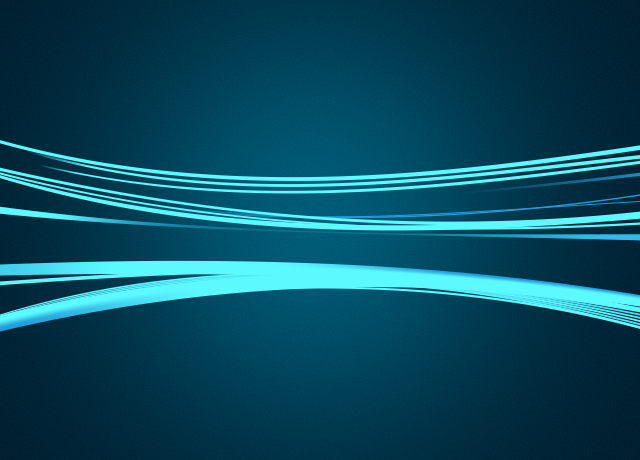
Write a WebGL 2 fragment shader that draws this background.

```glsl
#version 300 es
precision highp float;

uniform vec2 u_resolution;
out vec4 fragColor;

#define DARK vec3(0.0, 0.115, 0.18)
#define GLOW vec3(0.0, 0.36, 0.47)
#define CYAN vec3(0.36, 0.98, 1.0)
#define BLUE vec3(0.13, 0.62, 0.86)
#define TEAL vec3(0.04, 0.46, 0.54)
#define GLOW_CENTER vec2(0.49, 52.0)
#define GLOW_SIZE vec2(0.34, 50.0)
#define GRAIN 0.022
#define GRAIN_SCALE 250.0
#define FAN_COUNT 8
#define ALWAYS vec2(-1.0, 0.0)

vec2 hashGradient(vec2 cell) {
    vec3 q = fract(cell.xyx * vec3(0.1031, 0.103, 0.0973));
    q += dot(q, q.yzx + 33.33);
    float angle = 6.2832 * fract((q.x + q.y) * q.z);
    return vec2(cos(angle), sin(angle));
}

float gradientNoise(vec2 p) {
    vec2 i = floor(p), f = fract(p);
    vec2 s = f * f * (3.0 - 2.0 * f);
    vec2 e = vec2(1.0, 0.0);
    float a = dot(hashGradient(i), f);
    float b = dot(hashGradient(i + e), f - e);
    float c = dot(hashGradient(i + e.yx), f - e.yx);
    float d = dot(hashGradient(i + 1.0), f - 1.0);
    return mix(mix(a, b, s.x), mix(c, d, s.x), s.y);
}

// Cubic through four heights at x = 0, 1/3, 2/3 and 1
float curve(float x, vec4 heights) {
    float t = 3.0 * x, a = t - 1.0, b = t - 2.0, c = t - 3.0;
    return dot(heights, vec4(-a * b * c, 3.0 * t * b * c, -3.0 * t * a * c, t * a * b) / 6.0);
}

// Coverage of a strand; widths are at left, middle and right, fade runs from 0 to 1
float strand(vec2 p, vec4 heights, vec3 widths, vec2 fade) {
    float x = p.x, pixel = 100.0 / u_resolution.y;
    float width = dot(widths, vec3((1.0 - x) * (1.0 - 2.0 * x), 4.0 * x * (1.0 - x), x * (2.0 * x - 1.0)));
    width = max(width, 0.0);
    float gap = 0.5 * max(width, pixel) - abs(p.y - curve(x, heights));
    float opacity = clamp((x - fade.x) / (fade.y - fade.x), 0.0, 1.0);
    return clamp(gap / pixel + 0.5, 0.0, 1.0) * min(width / pixel, 1.0) * opacity;
}

void paint(inout vec3 color, vec3 ink, float coverage) {
    color = mix(color, ink, coverage);
}

void main() {
    // x spans 0 to 1, y is a percentage of the height
    vec2 p = gl_FragCoord.xy / u_resolution * vec2(1.0, 100.0);

    // Background glow and fine grain
    vec2 r = (p - GLOW_CENTER) / GLOW_SIZE;
    vec3 color = mix(DARK, GLOW, exp(-dot(r, r)));
    vec2 grainPoint = gl_FragCoord.xy / u_resolution.y * GRAIN_SCALE;
    color += GRAIN * gradientNoise(grainPoint) * vec3(0.5, 1.0, 1.0);

    // Upper arcs
    paint(color, CYAN, strand(p, vec4(69.2, 61.6, 62.3, 67.9), vec3(0.7, 0.85, 1.0), ALWAYS));
    paint(color, CYAN, strand(p, vec4(69.0, 60.2, 61.0, 65.9), vec3(0.4, 0.65, 0.8), vec2(0.04, 0.14)));
    paint(color, CYAN, strand(p, vec4(66.3, 58.7, 59.5, 64.7), vec3(0.25, 0.6, 0.65), vec2(0.06, 0.12)));
    paint(color, BLUE, strand(p, vec4(54.7, 54.7, 57.4, 62.1), vec3(0.0, 0.2, 0.7), vec2(0.72, 1.05)));

    // Middle bundle
    paint(color, BLUE, strand(p, vec4(61.0, 54.0, 53.1, 57.6), vec3(0.4, 0.3, 0.3), vec2(0.2, 0.5)));
    paint(color, BLUE, strand(p, vec4(61.8, 53.6, 53.4, 56.2), vec3(0.3, 0.25, 0.2), vec2(0.2, 0.5)));
    paint(color, CYAN, strand(p, vec4(62.3, 53.6, 50.4, 51.4), vec3(0.45, 0.4, 0.5), ALWAYS));
    paint(color, CYAN, strand(p, vec4(63.2, 54.9, 51.5, 53.4), vec3(0.7, 0.6, 1.2), ALWAYS));
    paint(color, CYAN, strand(p, vec4(61.6, 52.5, 50.5, 52.9), vec3(0.65, 1.1, 0.9), ALWAYS));

    // Tapered strand, bright at both ends
    vec4 taper = vec4(54.3, 50.5, 49.0, 48.4);
    vec3 taperWidths = vec3(1.5, 0.3, 1.3);
    paint(color, TEAL, strand(p, taper, taperWidths, ALWAYS));
    paint(color, mix(CYAN, BLUE, smoothstep(0.05, 0.3, p.x)), strand(p, taper, taperWidths, vec2(0.38, 0.1)));
    paint(color, mix(BLUE, CYAN, 0.3), strand(p, taper, taperWidths, vec2(0.62, 0.92)));

    // Lower fan of fine strands
    for (int i = 0; i < FAN_COUNT; i++) {
        float k = float(i);
        vec4 heights = vec4(31.5, 39.9, 39.3, 33.7) - k * vec4(0.35, 0.3, 0.25, 0.7);
        float blend = 0.35 * fract(k * 0.618);
        paint(color, mix(CYAN, BLUE, blend), strand(p, heights, vec3(0.25, 0.45, 0.4), ALWAYS));
    }
    paint(color, CYAN, strand(p, vec4(30.3, 36.6, 36.6, 28.8), vec3(0.3, 0.4, 0.6), ALWAYS));
    paint(color, CYAN, strand(p, vec4(38.4, 40.9, 40.2, 33.7), vec3(0.8, 0.7, 0.4), ALWAYS));

    // Broad lower bands, shaded blue towards their outer ends
    vec4 rising = vec4(29.7, 37.5, 38.6, 32.6);
    float under = smoothstep(0.8, -1.2, p.y - curve(p.x, rising)) * smoothstep(0.35, 0.0, p.x);
    paint(color, mix(CYAN, BLUE, under), strand(p, rising, vec3(3.5, 3.0, 0.8), ALWAYS));
    vec4 falling = vec4(41.3, 41.8, 39.9, 34.6);
    float over = smoothstep(0.2, 1.3, p.y - curve(p.x, falling)) * smoothstep(0.4, 0.75, p.x);
    float leftShade = 0.45 * smoothstep(0.2, 0.0, p.x);
    paint(color, mix(CYAN, BLUE, max(over, leftShade)), strand(p, falling, vec3(2.4, 3.0, 2.5), ALWAYS));

    fragColor = vec4(color, 1.0);
}
```
